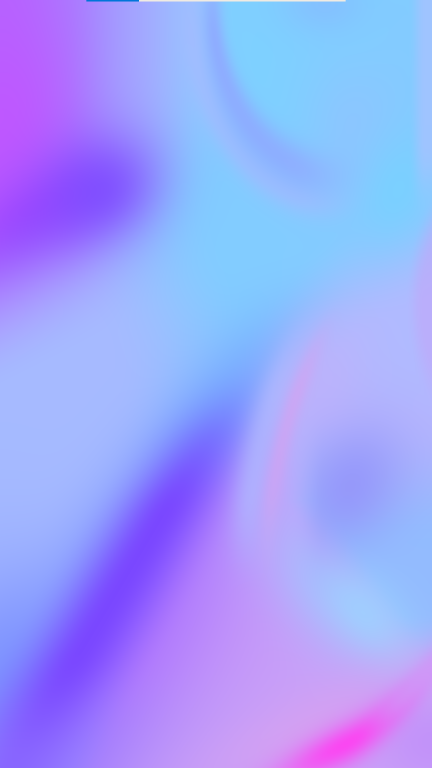
Give the GLSL for this background, as a Shadertoy shader.

```glsl
#define SKY vec3(0.51, 0.80, 1.00)
#define PERIWINKLE vec3(0.65, 0.73, 1.00)
#define LILAC vec3(0.79, 0.63, 0.97)
#define BLUE vec3(0.47, 0.55, 1.00)
#define INDIGO vec3(0.48, 0.28, 1.00)
#define VIOLET vec3(0.65, 0.42, 1.00)
#define ORCHID vec3(0.75, 0.34, 1.00)
#define ROSE vec3(0.84, 0.63, 0.94)
#define HOT_PINK vec3(0.98, 0.28, 0.95)
#define PALE_CYAN vec3(0.61, 0.83, 1.00)
#define CANVAS_HEIGHT 1.7778

// Soft elliptical spot, turned by tilt radians
float glow(vec2 p, vec2 center, vec2 radius, float tilt) {
    vec2 d = p - center;
    float c = cos(tilt), s = sin(tilt);
    d = vec2(c * d.x + s * d.y, c * d.y - s * d.x) / radius;
    return exp(-dot(d, d));
}

float bell(float x, float width) {
    x /= width;
    return exp(-x * x);
}

// Sky with haze on the left and a lilac body rising on the lower right
vec3 backdrop(vec2 p) {
    float haze = p.x + 0.13 * bell(p.y - 1.27, 0.22);
    vec3 col = mix(SKY, PERIWINKLE, smoothstep(0.64, 0.27, haze));
    float t = 1.0 - p.x;
    float bodyTop = 1.22 - 0.20 * t - 1.6 * t * t;
    vec3 body = mix(LILAC, vec3(0.69, 0.73, 1.0), smoothstep(0.3, 1.0, p.y));
    return mix(col, body, smoothstep(0.16, -0.15, p.y - bodyTop));
}

// Saturated cloud in the upper left corner
vec3 cornerCloud(vec3 col, vec2 p) {
    float mask = smoothstep(0.48, 0.15, p.x)
               * smoothstep(-0.26, 0.17, p.y - 1.13 - 0.48 * p.x);
    vec3 cloud = mix(vec3(0.71, 0.39, 1.0), vec3(0.63, 0.56, 1.0), smoothstep(0.0, 0.32, p.x));
    cloud = mix(cloud, ORCHID, 0.9 * glow(p, vec2(0.0, 1.47), vec2(0.15, 0.24), -0.2));
    cloud = mix(cloud, vec3(0.59, 0.25, 1.0), 0.9 * glow(p, vec2(0.09, 1.25), vec2(0.24, 0.12), 0.6));
    col = mix(col, cloud, mask);
    return mix(col, INDIGO, 0.8 * glow(p, vec2(0.235, 1.335), vec2(0.14, 0.115), 0.5));
}

// Diagonal band, blue on its left flank and violet on its right
vec3 diagonalBand(vec3 col, vec2 p) {
    float offset = p.x - (0.025 + 0.6 * p.y);
    float lower = smoothstep(0.95, 0.2, p.y);
    float width = offset < 0.0 ? mix(0.14, 0.20, lower) : mix(0.10, 0.30, lower);
    vec3 tint = mix(BLUE, INDIGO, smoothstep(-0.20, 0.0, offset));
    tint = mix(tint, VIOLET, smoothstep(0.0, 0.20, offset));
    tint = mix(tint, vec3(0.45, 0.62, 1.0), smoothstep(0.58, 0.95, p.y));
    tint = mix(tint, vec3(0.56, 0.45, 1.0), 0.7 * smoothstep(0.27, 0.0, p.y));
    col = mix(col, BLUE, 0.75 * glow(p, vec2(0.0, 0.18), vec2(0.15, 0.28), 0.0));
    return mix(col, tint, bell(offset, width) * smoothstep(1.2, 0.75, p.y));
}

// Pink crease with a dent and a cyan wedge to its right
vec3 rightFolds(vec3 col, vec2 p) {
    float rise = p.y - 0.53;
    float offset = p.x - (0.622 + 0.04 * rise + 0.46 * rise * rise);
    float span = smoothstep(0.4, 0.65, p.y) * smoothstep(1.1, 0.85, p.y);
    col = mix(col, vec3(0.68, 0.74, 1.0), 0.6 * span * bell(offset + 0.05, 0.04));
    col = mix(col, vec3(0.76, 0.69, 0.98), 0.6 * glow(p, vec2(0.74, 0.89), vec2(0.11, 0.17), -0.3));
    col = mix(col, ROSE, 0.6 * span * bell(offset, 0.024));
    col = mix(col, PERIWINKLE, 0.55 * glow(p, vec2(0.73, 0.42), vec2(0.10, 0.18), 0.5));
    float wedgeEdge = p.x - 0.70 - 0.7 * max(0.62 - p.y, 0.0);
    float wedge = smoothstep(-0.05, 0.06, wedgeEdge)
                * smoothstep(0.22, 0.36, p.y) * smoothstep(0.84, 0.52, p.y);
    col = mix(col, vec3(0.54, 0.75, 1.0), 0.85 * wedge);
    col = mix(col, PALE_CYAN, 0.85 * glow(p, vec2(0.84, 0.36), vec2(0.17, 0.085), -0.85));
    float dent = glow(p, vec2(0.81, 0.65), vec2(0.11, 0.15), -0.5);
    col = mix(col, vec3(0.58, 0.58, 0.98), 0.85 * dent * smoothstep(0.66, 0.75, p.x));
    float edge = length((p - vec2(1.04, 1.08)) / vec2(0.085, 0.23));
    return mix(col, vec3(0.74, 0.67, 0.98), 0.8 * smoothstep(1.2, 0.7, edge));
}

// Hot pink flame along the bottom with a thin trail curling upward
vec3 bottomFlame(vec3 col, vec2 p) {
    col = mix(col, ROSE, 0.7 * glow(p, vec2(0.72, 0.10), vec2(0.25, 0.075), 0.45));
    float bend = p.x - 0.80;
    float ridge = p.y - (0.055 + 0.47 * bend + 1.8 * bend * max(bend, 0.0));
    col = mix(col, vec3(0.75, 0.55, 0.98), 0.7 * glow(p, vec2(1.0, 0.06), vec2(0.12, 0.10), 0.0));
    col = mix(col, HOT_PINK, bell(bend, 0.15) * bell(ridge, 0.05));
    return mix(col, vec3(0.81, 0.60, 0.97), 0.6 * bell(ridge - 0.015, 0.035) * smoothstep(0.82, 0.95, p.x));
}

// Hollow arc at the top and the pale strip on the right edge
vec3 upperBowl(vec3 col, vec2 p) {
    vec2 q = (p - vec2(0.775, 1.765)) / vec2(0.295, 0.405);
    float r = length(q);
    float fade = smoothstep(0.35, -0.35, q.x) * smoothstep(0.4, -0.2, q.y);
    float inside = smoothstep(1.05, 0.8, r) * smoothstep(0.6, 0.1, q.x);
    col = mix(col, vec3(0.49, 0.82, 1.0), 0.8 * inside);
    col = mix(col, PERIWINKLE, 0.65 * fade * bell(r - 1.13, 0.10));
    float thickness = mix(0.075, 0.14, smoothstep(0.0, -1.0, q.y));
    col = mix(col, vec3(0.56, 0.66, 1.0), 0.85 * fade * bell(r - 0.96, thickness));
    col = mix(col, vec3(0.58, 0.75, 1.0), 0.6 * glow(p, vec2(0.82, 1.48), vec2(0.12, 0.18), 0.0));
    col = mix(col, vec3(0.53, 0.72, 1.0), 0.6 * glow(p, vec2(0.75, 1.77), vec2(0.10, 0.07), 0.0));
    col = mix(col, vec3(0.47, 0.82, 1.0), 0.8 * glow(p, vec2(0.92, 1.34), vec2(0.08, 0.14), -0.2));
    float strip = smoothstep(0.945, 0.985, p.x) * smoothstep(1.25, 1.45, p.y);
    return mix(col, vec3(0.65, 0.76, 1.0), 0.8 * strip);
}

// Hairline along the top edge: a blue part, then a cream part
vec3 topLine(vec3 col, vec2 p, float px) {
    float line = smoothstep(-px, px, p.y - CANVAS_HEIGHT + 0.0035);
    float start = smoothstep(-px, px, p.x - 0.20);
    float split = smoothstep(-px, px, p.x - 0.322);
    float end = smoothstep(px, -px, p.x - 0.80);
    vec3 tint = mix(vec3(0.0, 0.46, 0.85), vec3(0.94, 0.92, 0.89), split);
    return mix(col, tint, line * start * end);
}

void mainImage(out vec4 fragColor, in vec2 fragCoord) {
    vec2 p = fragCoord / iResolution.xy * vec2(1.0, CANVAS_HEIGHT);
    vec3 col = backdrop(p);
    col = cornerCloud(col, p);
    col = diagonalBand(col, p);
    col = rightFolds(col, p);
    col = bottomFlame(col, p);
    col = upperBowl(col, p);
    col = topLine(col, p, 0.5 / iResolution.x);
    fragColor = vec4(col, 1.0);
}
```
